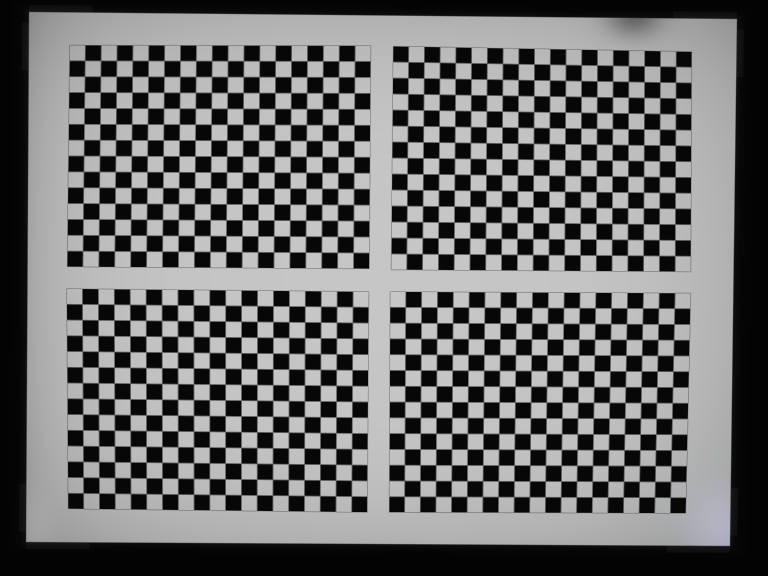
Write a WebGL 2 fragment shader that draws this pattern.

```glsl
#version 300 es
precision highp float;
// Four checkerboards on a softly lit pale panel, inside a near-black frame.
uniform vec2 u_resolution;
out vec4 fragColor;

const float PI = 3.14159;

// Position inside a slightly skewed quad, 0..1 from lower left to upper right.
vec2 quadCoord(vec2 p, vec2 bl, vec2 br, vec2 tl, vec2 tr) {
    vec2 st = (p - bl) / (tr - bl);
    for (int i = 0; i < 4; i++) {
        float left = mix(bl.x, tl.x, st.y), right = mix(br.x, tr.x, st.y);
        st.x = (p.x - left) / (right - left);
        float bottom = mix(bl.y, br.y, st.x), top = mix(tl.y, tr.y, st.x);
        st.y = (p.y - bottom) / (top - bottom);
    }
    return st;
}

// Soft-edged box coverage.
float box(vec2 p, vec2 lo, vec2 hi, vec2 soft) {
    vec2 m = smoothstep(lo - soft, lo + soft, p) * (1.0 - smoothstep(hi - soft, hi + soft, p));
    return m.x * m.y;
}

// Ink of a 19 by 14 board; parity is +1 when the lower left cell is dark.
float checker(vec2 st, float parity) {
    vec2 grid = vec2(19.0, 14.0);
    vec2 cell = st * grid;
    float soft = max(0.055, 29.0 / u_resolution.x);
    vec2 wave = clamp(sin(PI * cell) / (PI * soft), -1.0, 1.0);
    float ink = 0.5 + 0.5 * parity * wave.x * wave.y;
    return ink * box(cell, vec2(0.0), grid, vec2(soft));
}

// Round glow, measured in canvas widths.
float glow(vec2 p, vec2 center, vec2 radius) {
    vec2 d = (p - center) / radius;
    return exp(-dot(d, d));
}

void main() {
    vec2 p = gl_FragCoord.xy / u_resolution;

    // Panel and its distance inward from the nearest sides
    vec2 panel = quadCoord(p, vec2(0.0339, 0.0590), vec2(0.9505, 0.0521),
                              vec2(0.0378, 0.9792), vec2(0.9596, 0.9670));
    vec2 inward = 0.5 - abs(panel - 0.5);
    vec2 soft = max(vec2(0.0012, 0.0016), 0.7 / u_resolution);

    // Dark frame with a faint spill of light and clips at the corners
    float outside = max(-min(inward.x, inward.y), 0.0);
    vec3 color = vec3(0.012 + 0.05 * exp(-outside / 0.007));
    float clips = max(box(inward, vec2(0.0, -0.013), vec2(0.09, 0.0), soft),
                      box(inward, vec2(-0.010, 0.02), vec2(0.0, 0.11), soft));
    color += 0.035 * clips;

    // Panel light: even in the middle, dimmer towards the rim
    vec2 q = 2.0 * panel - 1.0;
    q *= q;
    float level = 0.775 - 0.085 * dot(q, q) - 0.03 * q.x * q.y;
    level -= 0.05 * exp(-max(panel.x, 0.0) / 0.03);
    level -= 0.26 * glow(p, vec2(0.825, 0.972), vec2(0.035, 0.035));
    vec3 paper = level * vec3(0.995, 1.0, 0.995);
    paper += vec3(0.09, 0.09, 0.16) * glow(p, vec2(0.945, 0.07), vec2(0.05, 0.08));
    paper += 0.07 * glow(p, vec2(0.04, 0.07), vec2(0.03, 0.07));

    // Four boards
    float ink = checker(quadCoord(p, vec2(0.0872, 0.5365), vec2(0.4811, 0.5330),
                                     vec2(0.0905, 0.9219), vec2(0.4831, 0.9210)), 1.0);
    ink += checker(quadCoord(p, vec2(0.5091, 0.5313), vec2(0.8997, 0.5278),
                                vec2(0.5117, 0.9201), vec2(0.9010, 0.9106)), -1.0);
    ink += checker(quadCoord(p, vec2(0.0885, 0.1163), vec2(0.4785, 0.1102),
                                vec2(0.0866, 0.4991), vec2(0.4805, 0.4939)), 1.0);
    ink += checker(quadCoord(p, vec2(0.5065, 0.1102), vec2(0.8932, 0.1085),
                                vec2(0.5078, 0.4939), vec2(0.8997, 0.4913)), 1.0);
    paper = mix(paper, vec3(0.028), clamp(ink, 0.0, 1.0));

    color = mix(color, paper, box(panel, vec2(0.0), vec2(1.0), soft));
    fragColor = vec4(color, 1.0);
}
```
